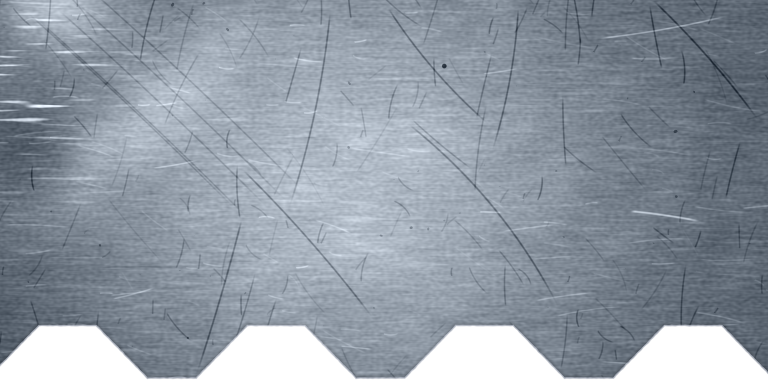
A WebGL 2 fragment shader for this texture:

```glsl
#version 300 es
precision highp float;
// Scratched, brushed steel plate with a toothed lower edge over white.
uniform vec2 u_resolution;
out vec4 fragColor;

const vec3 STEEL_TINT = vec3(-0.040, 0.0, 0.046);
const vec3 BACKDROP = vec3(1.0);
const vec3 RIM = vec3(0.80, 0.82, 0.88);

vec2 hash2(vec2 p) {
  vec3 q = fract(vec3(p.xyx) * vec3(0.1031, 0.1030, 0.0973));
  q += dot(q, q.yzx + 33.33);
  return fract((q.xx + q.yz) * q.zy);
}

// Gradient noise, roughly -0.7 to 0.7
float corner(vec2 cell, vec2 offset) {
  return dot(hash2(cell) * 2.0 - 1.0, offset);
}

float noise(vec2 p) {
  vec2 i = floor(p), f = p - i;
  vec2 u = f * f * f * (f * (f * 6.0 - 15.0) + 10.0);
  vec2 e = vec2(1.0, 0.0);
  float low = mix(corner(i, f), corner(i + e, f - e), u.x);
  float high = mix(corner(i + e.yx, f - e.yx), corner(i + 1.0, f - 1.0), u.x);
  return mix(low, high, u.y);
}

float fbm(vec2 p) {
  float sum = 0.0, amp = 0.6;
  for (int i = 0; i < 4; i++) {
    sum += amp * noise(p);
    p = p * 2.03 + 17.3;
    amp *= 0.55;
  }
  return sum;
}

float glow(vec2 p, vec2 center, vec2 radius) {
  vec2 d = (p - center) / radius;
  return exp(-dot(d, d));
}

// Antialiased line coverage at distance d
float hairline(float d, float width, float aa) {
  return (1.0 - smoothstep(max(width - aa, 0.0), width + aa, d)) * min(1.0, 2.0 * width / aa);
}

// Bowed stroke from a to b
float stroke(vec2 p, vec2 a, vec2 b, float bow, float width, float aa) {
  vec2 axis = b - a;
  float len = length(axis);
  axis /= len;
  float t = dot(p - a, axis) / len;
  float side = dot(p - a, vec2(-axis.y, axis.x)) - bow * 4.0 * t * (1.0 - t);
  float ends = smoothstep(0.0, 0.08, t) * (1.0 - smoothstep(0.8, 1.0, t));
  return hairline(abs(side), width, aa) * ends;
}

// Randomly placed strokes around one main direction
float scratches(vec2 p, int count, float seed, float angle, float spread, float len, float width, float aa) {
  float sum = 0.0;
  for (int i = 0; i < count; i++) {
    vec2 id = vec2(float(i) * 1.37, seed);
    vec2 center = hash2(id) * vec2(2.1, 1.1) - 0.05;
    vec2 r = hash2(id + 61.7), s = hash2(id + 127.1);
    float a = angle + (r.x + s.x - 1.0) * spread;
    vec2 halfAxis = vec2(cos(a), sin(a)) * len * mix(0.2, 1.0, r.y * r.y);
    float bow = (s.y - 0.5) * 0.1 * len;
    sum += stroke(p, center - halfAxis, center + halfAxis, bow, width, aa) * mix(0.3, 1.0, s.x);
  }
  return min(sum, 1.4);
}

// Broad studio lighting across the plate
float lighting(vec2 p) {
  float light = 0.37 + 0.37 * glow(p, vec2(0.90, 0.53), vec2(0.70, 0.62));
  light += 0.32 * glow(p, vec2(0.14, 0.98), vec2(0.14, 0.12));
  vec2 beam = mat2(0.68, 0.73, -0.73, 0.68) * (p - vec2(0.36, 0.68));
  light += 0.17 * glow(beam, vec2(0.0), vec2(0.10, 0.36));
  light -= 0.13 * glow(p, vec2(0.09, 0.60), vec2(0.10, 0.10));
  return light - 0.06 * glow(p, vec2(0.0, 0.15), vec2(0.30, 0.25));
}

// Long dominant scratches: x dark, y bright
vec2 majorScratches(vec2 p, float aa) {
  float dark = 0.0;
  for (int i = 0; i < 5; i++) {
    vec2 shift = vec2(0.035, 0.012) * float(i) + 0.05 * hash2(vec2(float(i), 8.0));
    dark += 0.55 * stroke(p, vec2(0.06, 0.93) + shift, vec2(0.62, 0.40) + shift, 0.006, 0.0014, aa);
  }
  dark += stroke(p, vec2(1.01, 0.98), vec2(1.28, 0.67), -0.015, 0.0016, aa);
  dark += stroke(p, vec2(1.06, 0.68), vec2(1.46, 0.19), 0.035, 0.0018, aa);
  dark += stroke(p, vec2(0.86, 0.97), vec2(0.75, 0.45), 0.015, 0.0017, aa);
  dark += stroke(p, vec2(0.63, 0.43), vec2(0.51, 0.02), 0.004, 0.0018, aa);
  dark += stroke(p, vec2(0.63, 0.56), vec2(0.98, 0.16), 0.01, 0.0016, aa);
  dark += stroke(p, vec2(1.35, 0.98), vec2(1.28, 0.60), 0.012, 0.0016, aa);
  dark += stroke(p, vec2(1.70, 1.0), vec2(1.98, 0.68), 0.01, 0.0018, aa);
  float bright = stroke(p, vec2(1.64, 0.45), vec2(1.83, 0.422), 0.003, 0.0022, aa);
  bright += 0.7 * stroke(p, vec2(1.56, 0.90), vec2(1.90, 0.96), -0.006, 0.0014, aa);
  return vec2(dark, bright);
}

// Signed height over the sawtooth cutouts; negative is cut away
float plateEdge(vec2 p) {
  float x = abs(mod(p.x - 0.176 + 0.2715, 0.543) - 0.2715);
  float slope = (x + 0.975 * (p.y - 0.151) - 0.074) * 0.716;
  return min(max(slope, p.y - 0.151), p.y - 0.014);
}

void main() {
  vec2 p = gl_FragCoord.xy / u_resolution.y;
  p.x *= 2.0 * u_resolution.y / u_resolution.x;
  float aa = 1.0 / u_resolution.y;

  // Brushed grain and cloudy wear
  float light = lighting(p);
  float grain = fbm(p * vec2(9.0, 110.0));
  light += 0.13 * grain + 0.09 * fbm(p * vec2(5.0, 7.0)) + 0.10 * noise(p * vec2(75.0, 130.0));
  float shine = smoothstep(0.12, 0.5, noise(p * vec2(7.0, 85.0) + 40.0));
  light += shine * (0.06 + 0.5 * glow(p, vec2(0.08, 0.78), vec2(0.18, 0.22)));

  // Scattered scratches, then the dominant ones
  float dark = scratches(p, 95, 3.0, 1.36, 0.45, 0.12, 0.0014, aa);
  dark += 0.8 * scratches(p, 60, 19.0, -0.88, 0.35, 0.14, 0.0012, aa);
  dark += 0.7 * scratches(p, 70, 31.0, 1.1, 0.9, 0.045, 0.0013, aa);
  float bright = scratches(p, 110, 47.0, -0.06, 0.40, 0.09, 0.0012, aa);
  bright += 0.6 * scratches(p, 40, 73.0, -0.5, 0.6, 0.08, 0.0011, aa);
  vec2 major = majorScratches(p, aa);
  light -= 0.20 * min(dark, 1.5) + 0.22 * min(major.x, 1.2);
  light += 0.17 * min(bright, 1.5) + 0.32 * major.y;

  // Small pits
  float pits = smoothstep(0.50, 0.62, noise(p * 48.0 + 9.0));
  float pit = 1.0 - smoothstep(0.004, 0.004 + 1.5 * aa, length(p - vec2(1.157, 0.828)));
  light -= 0.20 * pits + 0.45 * pit;

  // Cut the teeth, with a worn rim
  float edge = plateEdge(p) + 0.0015 * noise(p * 90.0);
  vec3 color = clamp(vec3(light) + STEEL_TINT, 0.04, 1.0);
  color *= 1.0 - 0.18 * (1.0 - smoothstep(0.0, 0.014, edge));
  color = mix(color, RIM, 0.6 * (1.0 - smoothstep(0.002, 0.002 + aa, abs(edge))));
  color = mix(BACKDROP, color, smoothstep(-aa, aa, edge));
  fragColor = vec4(color, 1.0);
}
```
